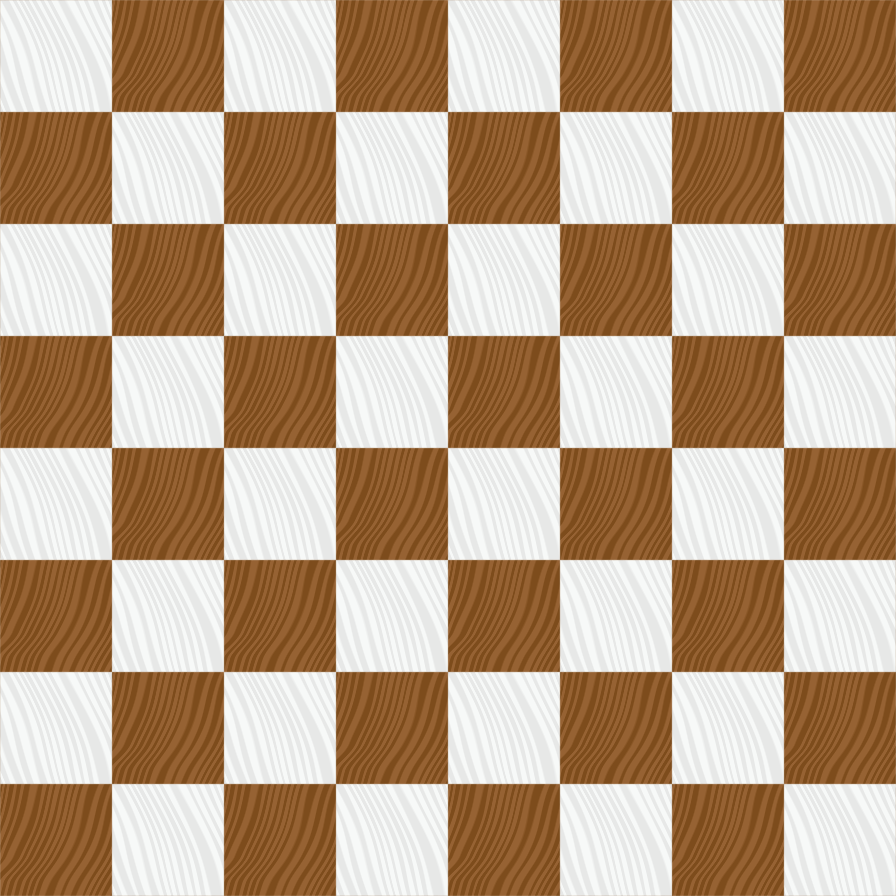
This pattern is drawn by a Shadertoy shader. Its source:

```glsl
// Checkerboard of eight by eight wooden squares, brown and white in turn.
// Each square bends its coordinates, then cuts them into uneven grain bands
// with layered sines; the brown grain leans right and the white grain left.

const float CELLS = 8.0;
const float TAU = 6.2831853;

const vec3 BROWN_LIGHT = vec3(0.590, 0.385, 0.200);
const vec3 BROWN_DARK  = vec3(0.490, 0.298, 0.108);
const vec3 WHITE_LIGHT = vec3(0.970, 0.978, 0.972);
const vec3 WHITE_DARK  = vec3(0.905, 0.908, 0.906);

float hash(vec2 cell) {
    return fract(sin(dot(cell, vec2(127.1, 311.7))) * 4375.85);
}

// Right-leaning fibres with a sharp knee at the lower left
float brownFibre(vec2 p, float shift) {
    float knee = 0.15 * exp(-3.2 * p.x) * smoothstep(0.12, 0.36, p.y);
    float sway = 0.025 * sin(TAU * p.y + 2.0 * p.x);
    return p.x - 0.40 * p.y - knee + sway + shift;
}

// Left-leaning fibres with a slow curve
float whiteFibre(vec2 p, float shift) {
    float sway = 0.022 * sin(6.0 * p.y + 3.0 * p.x);
    return p.x + 0.30 * p.y + 0.08 * p.y * p.y + sway + shift;
}

// Dark band coverage: sines vary the spacing, and the width along each band
float grain(float u, float y, float bands, float phase, float width, float px) {
    float v = bands * u + 0.5 * sin(9.0 * u + phase) + 0.13 * sin(23.0 * u);
    float halfWidth = 0.5 * width + 0.06 * sin(7.0 * u + 4.0 * y)
                    + 0.035 * sin(31.0 * u - 5.0 * y);
    float d = abs(fract(v) - 0.5) - halfWidth;
    return clamp(0.5 - d / (1.2 * bands * px), 0.0, 1.0);
}

// One where the cell indices add to an even number, zero elsewhere
float checker(vec2 q, float px) {
    vec2 s = 0.5 - abs(mod(q + 0.5, 2.0) - 1.0);
    vec2 side = clamp(s / (0.65 * px), -1.0, 1.0);
    return 0.5 + 0.5 * side.x * side.y;
}

void mainImage(out vec4 fragColor, in vec2 fragCoord) {
    float px = CELLS / min(iResolution.x, iResolution.y);
    vec2 q = fragCoord * px;
    vec2 p = fract(q);
    float shift = 0.035 * (hash(floor(q)) - 0.5);

    // Both woods, each with its own grain
    float brownBand = grain(brownFibre(p, shift), p.y, 12.0, -1.45, 0.48, px);
    float whiteBand = grain(whiteFibre(p, shift), p.y, 12.0, 0.6, 0.50, px);
    vec3 brown = mix(BROWN_LIGHT, BROWN_DARK, brownBand);
    vec3 white = mix(WHITE_LIGHT, WHITE_DARK, whiteBand);

    fragColor = vec4(mix(white, brown, checker(q, px)), 1.0);
}
```
